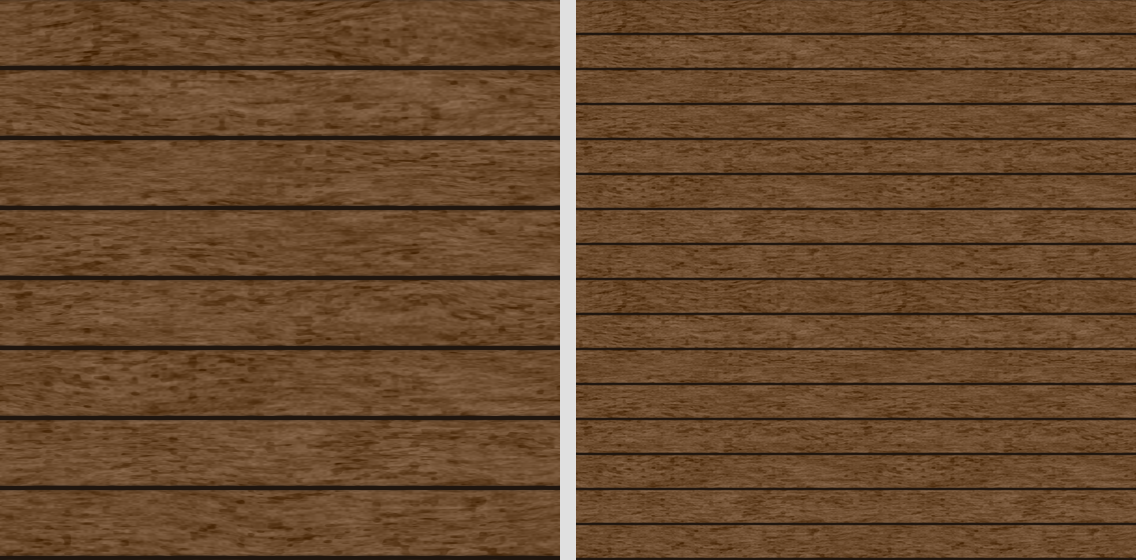
Left: one tile. Right: repeated 2 by 2.
Write a Shadertoy shader that draws this texture.

```glsl
// Eight horizontal brown wooden planks with fine grain, dark pores and narrow black gaps.

// Integer hash of a grid cell and a seed, from 0 to 1
float hash(ivec2 cell, int seed) {
    uint h = uint(cell.x) * 1597334677u ^ uint(cell.y) * 3812015801u ^ uint(seed) * 2798796415u;
    h = (h ^ (h >> 16)) * 2246822519u;
    h = (h ^ (h >> 13)) * 3266489917u;
    return float((h ^ (h >> 16)) >> 8) / 16777216.0;
}

// Value noise with cells.x whole cells across the canvas, wrapping in x
float grainNoise(vec2 p, vec2 cells, int seed) {
    p *= cells;
    ivec2 i = ivec2(floor(p));
    vec2 f = fract(p);
    f *= f * (3.0 - 2.0 * f);
    int period = int(cells.x);
    int x0 = i.x % period;
    int x1 = (i.x + 1) % period;
    float low = mix(hash(ivec2(x0, i.y), seed), hash(ivec2(x1, i.y), seed), f.x);
    float high = mix(hash(ivec2(x0, i.y + 1), seed), hash(ivec2(x1, i.y + 1), seed), f.x);
    return mix(low, high, f.y);
}

void mainImage(out vec4 fragColor, in vec2 fragCoord) {
    vec2 uv = fragCoord / iResolution.xy;

    // Plank coordinates: rows break at the centre of each gap
    float plankY = uv.y * 8.0 - 0.03;
    int row = int(mod(floor(plankY), 8.0));
    int seed = row * 16;
    vec2 p = vec2(uv.x, fract(plankY));
    float gapDistance = min(p.y, 1.0 - p.y);

    // Gently bend the fibres along each plank
    vec2 g = p;
    g.y += 0.28 * (grainNoise(p, vec2(4, 1), seed + 1) - 0.5);
    g.y += 0.06 * (grainNoise(p, vec2(13, 3), seed + 2) - 0.5);

    // Layers of tone, from broad patches to fine grit
    float tone = 0.05 * (grainNoise(p, vec2(5, 2), seed + 3) - 0.5);
    tone += 0.07 * (grainNoise(g, vec2(11, 13), seed + 4) - 0.5);
    tone += 0.09 * (grainNoise(g, vec2(37, 32), seed + 5) - 0.5);
    tone += 0.07 * (grainNoise(g, vec2(150, 45), seed + 6) - 0.5);
    tone += 0.012 * (hash(ivec2(row, 7), 91) - 0.5);

    // Short dark pores, clustered in patches
    float cluster = smoothstep(0.2, 0.75, grainNoise(p, vec2(7, 3), seed + 7));
    float pores = smoothstep(0.58, 0.85, grainNoise(g, vec2(58, 23), seed + 8));
    pores += 0.6 * smoothstep(0.6, 0.85, grainNoise(g, vec2(26, 29), seed + 9));
    tone -= 0.085 * pores * mix(0.3, 1.0, cluster);

    vec3 wood = vec3(0.443, 0.313, 0.197) + tone * vec3(1.0, 1.0, 1.05);

    // Soft, slightly uneven gap edges
    float soft = max(0.008, 4.0 / iResolution.y);
    float halfGap = 0.031 + 0.006 * (grainNoise(p, vec2(60, 1), seed + 10) - 0.5);
    float onPlank = smoothstep(halfGap - soft, halfGap + soft, gapDistance);
    wood *= mix(0.85, 1.0, smoothstep(0.03, 0.075, gapDistance));

    vec3 gapColor = vec3(0.125, 0.088, 0.058);
    fragColor = vec4(mix(gapColor, wood, onPlank), 1.0);
}
```
